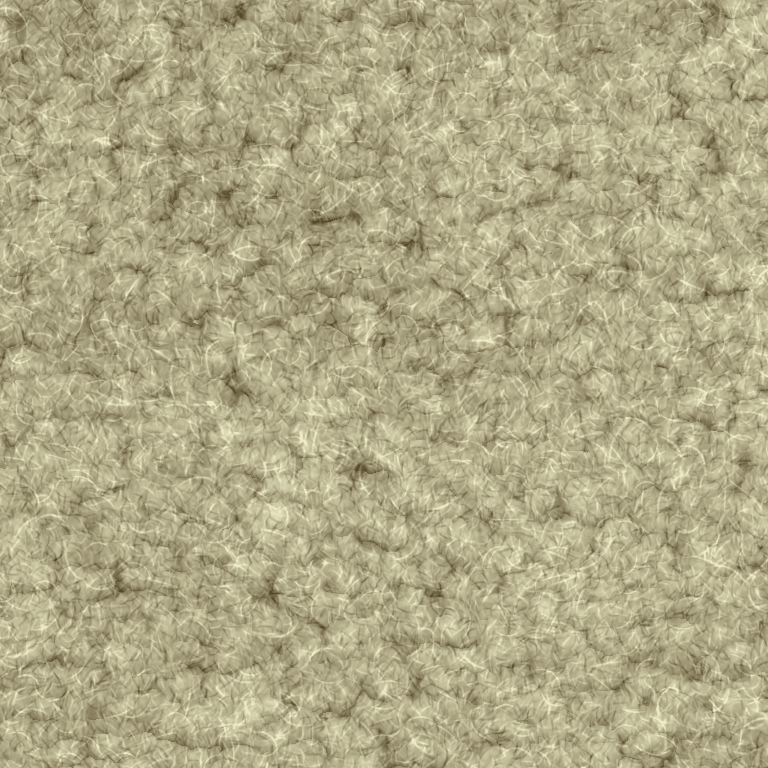
Give the GLSL for this texture, as a three.js fragment shader.

```glsl
// Cut-pile carpet in pale olive beige: warped cellular tufts with shaded gaps,
// fanned pile streaks on each tuft, and layers of short curved fibres on top.
// All parts add to one tone value, which picks the colour along a linear ramp.
varying vec2 vUv;

const vec3 SHADE_COLOUR = vec3(0.48, 0.44, 0.31);
const vec3 LIGHT_COLOUR = vec3(0.80, 0.78, 0.64);
const vec2 TUFT_COUNT = vec2(26.0, 31.0);
const int FIBRE_LAYERS = 5;

float hash(vec2 p) {
  vec3 q = fract(vec3(p.xyx) * 0.1031);
  q += dot(q, q.yzx + 33.33);
  return fract((q.x + q.y) * q.z);
}

vec2 hash2(vec2 p) {
  return vec2(hash(p + 17.3), hash(p + 91.7));
}

mat2 rotation(float angle) {
  float c = cos(angle);
  float s = sin(angle);
  return mat2(c, -s, s, c);
}

// Smooth value noise, centred on zero
float noise(vec2 p) {
  vec2 cell = floor(p);
  vec2 f = fract(p);
  f = f * f * (3.0 - 2.0 * f);
  float low = mix(hash(cell), hash(cell + vec2(1.0, 0.0)), f.x);
  float high = mix(hash(cell + vec2(0.0, 1.0)), hash(cell + 1.0), f.x);
  return mix(low, high, f.y) - 0.5;
}

vec2 noise2(vec2 p) {
  return vec2(noise(p), noise(p + 57.0));
}

// Foremost tuft: offset from its centre in xy, random id in z
vec3 nearestTuft(vec2 p) {
  vec2 cell = floor(p);
  vec3 tuft = vec3(0.0);
  float nearest = 9.0;
  for (int y = -1; y <= 1; y++) {
    for (int x = -1; x <= 1; x++) {
      vec2 id = cell + vec2(float(x), float(y));
      vec2 offset = p - id - 0.1 - 0.8 * hash2(id);
      float rank = hash(id + 5.1);
      float reach = length(offset) - 0.2 * rank;
      if (reach < nearest) {
        nearest = reach;
        tuft = vec3(offset, rank);
      }
    }
  }
  return tuft;
}

// Domed tuft with a lit upper side, dark gaps and pile fanning from its root
float tuftTone(vec3 tuft) {
  float dist = length(tuft.xy);
  vec2 fromRoot = tuft.xy + vec2(0.0, 0.9);
  float fan = atan(fromRoot.x, fromRoot.y + 0.4);
  float streak = noise(vec2(fan * 13.0, length(fromRoot) * 2.5) + tuft.z * 50.0);
  float gap = smoothstep(0.55, 0.95, dist);
  return 0.45 * (0.45 - dist) + 0.22 * tuft.y + 0.2 * (tuft.z - 0.5)
       + 0.35 * streak - 0.45 * gap;
}

// One curved fibre per cell; x sums signed tones, y sums plain coverage
vec2 fibres(vec2 p, float lean, float spread, float width, float curl, float density) {
  vec2 cell = floor(p);
  vec2 sum = vec2(0.0);
  for (int y = -1; y <= 1; y++) {
    for (int x = -1; x <= 1; x++) {
      vec2 id = cell + vec2(float(x), float(y));
      vec2 pick = hash2(id + 31.0);
      float angle = lean + spread * (hash(id + 3.7) - 0.5);
      vec2 q = rotation(angle) * (p - id - hash2(id));
      q.x += curl * (pick.x - 0.5) * (q.y * q.y - 0.1);
      float across = 1.0 - smoothstep(0.0, width, abs(q.x));
      float along = 1.0 - smoothstep(0.3, 0.8, abs(q.y));
      float cover = across * along * step(pick.y, density);
      sum += cover * vec2(2.0 * hash(id + 8.9) - 1.0, 1.0);
    }
  }
  return sum;
}

void main() {
  // Fuzzy tuft outlines
  vec2 warped = vUv + 0.018 * noise2(vUv * 34.0) + 0.009 * noise2(vUv * 120.0);
  float tone = 0.63 + tuftTone(nearestTuft(warped * TUFT_COUNT));

  // Broad wear, uneven pile and fine grain
  tone += 0.22 * noise(vUv * 5.0) + 0.2 * noise(vUv * 13.0 + 40.0);
  tone += 0.22 * noise(vUv * 48.0) + 0.26 * noise(vUv * 210.0);
  tone += 0.08 * (vUv.x - 0.5);

  // Dense short pile, light and dark
  float lean = 2.4 * noise(vUv * 9.0 + 20.0);
  for (int i = 0; i < FIBRE_LAYERS; i++) {
    float layer = float(i);
    vec2 p = vUv * (54.0 + 6.0 * layer) + 73.0 * layer;
    tone += 0.36 * fibres(p, lean, 2.6, 0.16, 0.9, 1.0).x;
  }

  // Sparse pale stray fibres, long and curled
  for (int i = 0; i < 2; i++) {
    float layer = float(i);
    vec2 p = vUv * (28.0 + 9.0 * layer) + 210.0 + 64.0 * layer;
    tone += 0.42 * fibres(p, 0.0, 5.0, 0.075, 1.8, 0.22).y;
  }

  vec3 colour = mix(SHADE_COLOUR, LIGHT_COLOUR, clamp(tone, -0.45, 1.4));
  gl_FragColor = vec4(colour, 1.0);
}
```
